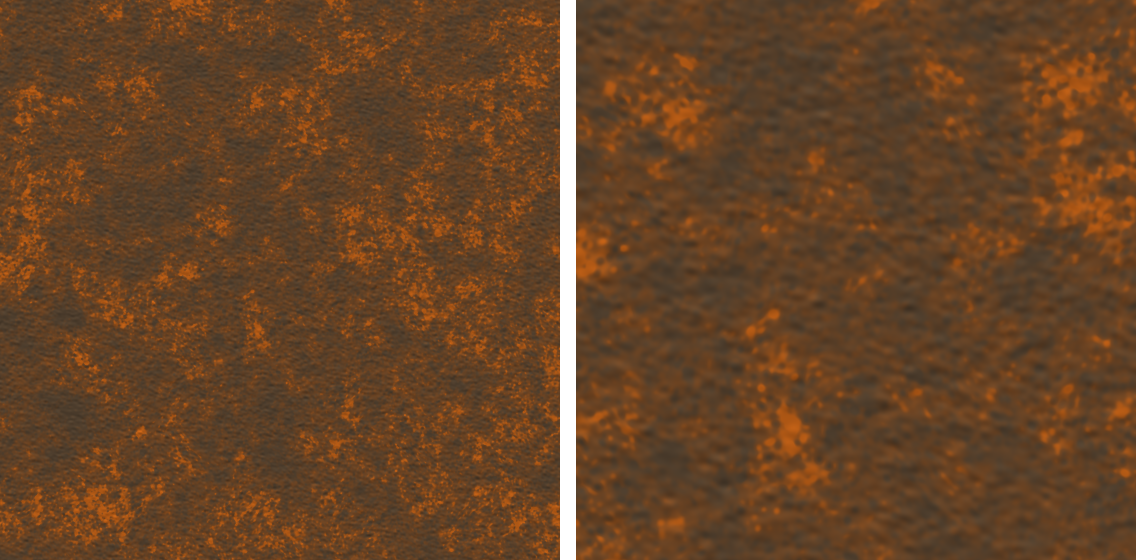
Left, the full canvas; right, a detail of the centre.
Give the GLSL for this texture, as a Shadertoy shader.

```glsl
// Rusted slate: grey-brown stone stained brown and crusted with crumbly orange.
// Octaves of cellular bumps give the rust depth, which drives a colour ramp;
// finer, flattened bumps lit from above add a wrinkled stone relief.

vec3 hash3(vec2 cell) {
    vec3 h = fract(cell.xyx * vec3(0.1031, 0.1030, 0.0973));
    h += dot(h, h.yxz + 33.33);
    return fract((h.xxy + h.yzz) * h.zyx);
}

// Cellular noise: each cell holds one soft bump, raised or sunken at random.
float bumps(vec2 p) {
    vec2 cell = floor(p), local = fract(p);
    float sum = 0.0;
    for (int y = -1; y <= 1; y++)
    for (int x = -1; x <= 1; x++) {
        vec2 offset = vec2(x, y);
        vec3 h = hash3(cell + offset + 91.0);
        vec2 d = offset + h.xy - local;
        float falloff = max(1.0 - dot(d, d), 0.0);
        sum += (2.0 * h.z - 1.0) * falloff * falloff * falloff;
    }
    return sum;
}

// Rust depth, roughly centred on zero; finer octaves are slightly stronger.
float rustDepth(vec2 p) {
    mat2 turn = mat2(0.8, 0.6, -0.6, 0.8);
    float broad = 0.0, crumbs = 0.0, amplitude = 0.80;
    p = p * 6.5 + 3.7;
    for (int i = 0; i < 6; i++) {
        float n = amplitude * bumps(p);
        if (i < 3) broad += n;
        else crumbs += n;
        p = turn * p * 2.06 + 11.3;
        amplitude *= 1.06;
    }
    // Bare stone stays calm, while rust breaks into crumbs.
    return broad + crumbs * mix(0.65, 1.4, smoothstep(-0.8, 0.8, broad));
}

// Slope of a height field stretched sideways, as lit from above.
float slope(vec2 p, vec2 scale) {
    vec2 q = mat2(0.98, 0.2, -0.2, 0.98) * p * scale.x;
    q.y *= scale.y;
    return bumps(q + vec2(0.1, -0.35)) - bumps(q - vec2(0.1, -0.35));
}

void mainImage(out vec4 fragColor, in vec2 fragCoord) {
    vec2 uv = fragCoord / iResolution.y;

    // Layered sines bend the patches out of round.
    vec2 bent = uv + 0.004 * sin(uv.yx * 31.0 + vec2(0.4, 2.1))
                   + 0.001 * sin(uv.yx * 83.0 + uv * 47.0);
    float rust = rustDepth(bent);

    // Stone to brown stain to orange crust.
    vec3 stone = vec3(0.300, 0.238, 0.174);
    vec3 stain = vec3(0.425, 0.260, 0.128);
    vec3 crust = vec3(0.680, 0.340, 0.080);
    vec3 color = mix(stone, stain, smoothstep(-2.0, 1.0, rust));
    color = mix(color, crust, smoothstep(0.4, 2.6, rust));

    // Wrinkles and fine grain.
    float relief = 0.04 * slope(bent, vec2(55.0, 1.8))
                 + 0.11 * slope(uv, vec2(130.0, 1.5));
    color *= 1.0 + relief;

    fragColor = vec4(color, 1.0);
}
```
